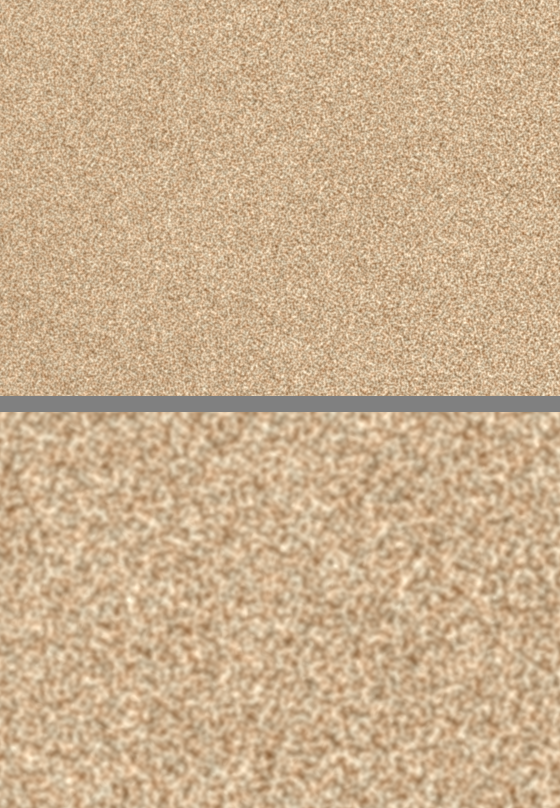
Top, the full canvas; bottom, a detail of the centre.
Reproduce this texture procedurally as a WebGL 2 fragment shader.

```glsl
#version 300 es
precision highp float;

uniform vec2 u_resolution;
out vec4 fragColor;

float hash(vec2 cell) {
  vec3 q = fract(cell.xyx * vec3(0.1031, 0.1030, 0.0973));
  q += dot(q, q.yzx + 33.33);
  return fract((q.x + q.y) * q.z);
}

// Slope contribution of one lattice corner
float corner(vec2 cell, vec2 offset) {
  float angle = 6.2832 * hash(cell);
  return dot(vec2(cos(angle), sin(angle)), offset);
}

float gradientNoise(vec2 p) {
  vec2 cell = floor(p);
  vec2 f = fract(p);
  vec2 w = f * f * f * (f * (f * 6.0 - 15.0) + 10.0);
  vec2 e = vec2(1.0, 0.0);
  float low = mix(corner(cell, f), corner(cell + e, f - e), w.x);
  float high = mix(corner(cell + e.yx, f - e.yx), corner(cell + e.xx, f - e.xx), w.x);
  return mix(low, high, w.y);
}

// Noise on a turned lattice, so that layers never line up
float layer(vec2 p, float frequency, float turn) {
  float c = cos(turn), s = sin(turn);
  return gradientNoise(mat2(c, s, -s, c) * p * frequency + 211.7 * turn);
}

void main() {
  vec2 p = gl_FragCoord.xy / u_resolution.y;
  float across = gl_FragCoord.x / u_resolution.x;

  // Fine sand grains
  float grain = 3.7 * layer(p, 172.0, 0.6) + 3.1 * layer(p, 104.0, 1.9);
  grain *= mix(0.9, 1.1, across);

  // Loose clumps and broad shading
  float clump = 1.2 * layer(p, 46.0, 2.5) + 0.7 * layer(p, 17.0, 3.4);
  float shade = 0.4 * layer(p, 2.3, 4.1) + 0.2 * (across - 0.5);

  // Pale flecks
  float fleck = smoothstep(0.3, 0.55, layer(p, 118.0, 5.2));

  float tone = grain + clump + shade + 0.8 * fleck - 0.06;
  float warmth = 3.5 * layer(p, 92.0, 0.9) + 2.0 * layer(p, 38.0, 2.2);

  // Tan base, lit by tone and tinted towards rust or grey
  vec3 colour = vec3(0.807, 0.699, 0.568);
  colour += tone * vec3(0.059, 0.067, 0.070);
  colour += warmth * vec3(0.008, -0.007, -0.014);
  fragColor = vec4(clamp(colour, 0.0, 1.0), 1.0);
}
```
